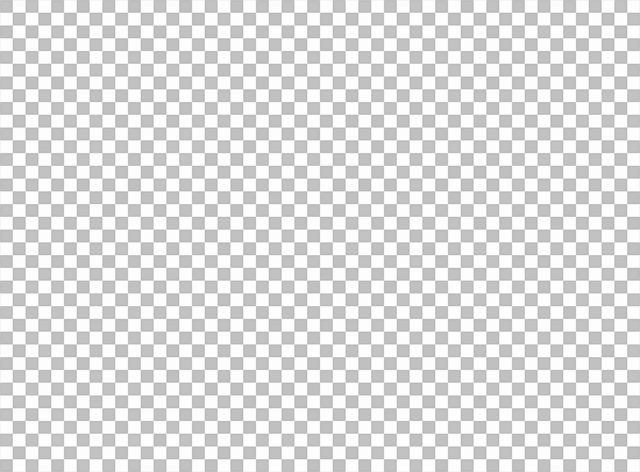
Give the GLSL for this pattern, as a Shadertoy shader.

```glsl
// Grey and white checkerboard with soft edges and slightly darker square rims.

const vec2 CELLS = vec2(50.0, 37.0);   // squares across and down
const vec3 WHITE = vec3(0.992);
const vec3 GREY_CORE = vec3(0.757);
const vec3 GREY_RIM = vec3(0.722);
const float EDGE_HALF_WIDTH = 0.05;    // in squares
const float RIM_DEPTH = 0.115;         // in squares

// Sine-free hash of a cell index, 0 to 1
float hash21(vec2 cell) {
    vec3 q = fract(vec3(cell.xyx) * 0.1031);
    q += dot(q, q.yzx + 33.33);
    return fract((q.x + q.y) * q.z);
}

// Distance from each axis to its nearest grid line
vec2 gridDistance(vec2 p) {
    return 0.5 - abs(fract(p) - 0.5);
}

// Soft checker: 1 in grey squares, 0 in white ones
float checker(vec2 p, vec2 halfWidth) {
    vec2 parity = 1.0 - 2.0 * mod(floor(p), 2.0);
    vec2 wave = parity * clamp(gridDistance(p) / halfWidth, 0.0, 1.0);
    return 0.5 + 0.5 * wave.x * wave.y;
}

// Grey of one square: a dark rim around a lighter core, with faint variation
vec3 squareShade(vec2 p, float softness) {
    vec2 d = gridDistance(p);
    float core = smoothstep(-softness, softness, min(d.x, d.y) - RIM_DEPTH);
    float tint = (hash21(floor(p)) - 0.5) * 0.012;
    return mix(GREY_RIM, GREY_CORE, core) + tint;
}

void mainImage(out vec4 fragColor, in vec2 fragCoord) {
    vec2 p = fragCoord / iResolution.xy * CELLS;
    vec2 pixel = CELLS / iResolution.xy;

    vec2 halfWidth = max(vec2(EDGE_HALF_WIDTH), 0.5 * pixel);
    vec3 grey = squareShade(p, max(0.03, 0.5 * pixel.x));
    fragColor = vec4(mix(WHITE, grey, checker(p, halfWidth)), 1.0);
}
```
